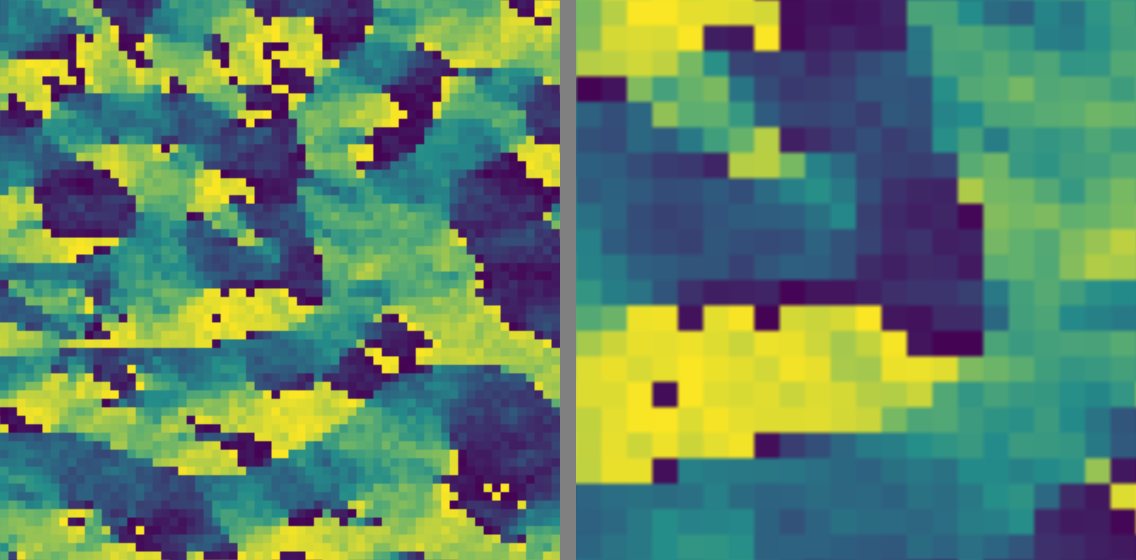
Left, the full canvas; right, a detail of the centre.
This texture is drawn by a Shadertoy shader. Its source:

```glsl
// Blocky terrain aspect map: slope direction of rough hills on a purple-to-yellow ramp.

const float CELLS = 66.0;                 // grid cells across the canvas
const float EDGE_SOFTNESS = 0.13;         // blend width between cells, in cells
const vec2  HILL_FREQUENCY = vec2(2.3, 3.2);
const vec2  TERRAIN_OFFSET = vec2(13.7, 5.3);
const int   OCTAVES = 5;
const float ROUGHNESS = 0.34;             // height gain per octave
const float SLOPE_STEP = 0.03;            // sampling step in hill units
const float ASPECT_SHIFT = 0.12;          // rotates the ramp around the compass
const float GRAIN = 0.10;                 // tone jitter per cell
const float TAU = 6.2831853;

// Evenly spaced colour ramp
const vec3 RAMP[7] = vec3[7](
    vec3(0.27, 0.01, 0.33),
    vec3(0.24, 0.19, 0.42),
    vec3(0.18, 0.37, 0.50),
    vec3(0.14, 0.55, 0.54),
    vec3(0.38, 0.69, 0.43),
    vec3(0.69, 0.80, 0.28),
    vec3(0.98, 0.90, 0.14));

float hash(vec2 p) {
    return fract(sin(dot(p, vec2(127.1, 311.7))) * 43758.5453);
}

float cornerSlope(vec2 corner, vec2 toPoint) {
    float angle = TAU * hash(corner);
    return dot(vec2(cos(angle), sin(angle)), toPoint);
}

float gradientNoise(vec2 p) {
    vec2 i = floor(p), f = p - i;
    vec2 u = f * f * f * (f * (f * 6.0 - 15.0) + 10.0);
    vec2 e = vec2(1.0, 0.0);
    float low  = mix(cornerSlope(i, f), cornerSlope(i + e, f - e), u.x);
    float high = mix(cornerSlope(i + e.yx, f - e.yx), cornerSlope(i + e.xx, f - e.xx), u.x);
    return mix(low, high, u.y);
}

// Sharp main ridges with finer rough ground on top
float terrainHeight(vec2 p) {
    const mat2 turn = mat2(0.8, 0.6, -0.6, 0.8);
    float height = -abs(gradientNoise(p));
    float amplitude = 1.0;
    for (int i = 1; i < OCTAVES; i++) {
        p = turn * p * 2.0 + 17.3;
        amplitude *= ROUGHNESS;
        height += amplitude * gradientNoise(p);
    }
    return height;
}

vec3 rampColor(float t) {
    float x = clamp(t, 0.0, 1.0) * 6.0;
    int k = min(int(x), 5);
    return mix(RAMP[k], RAMP[k + 1], x - float(k));
}

// Compass direction of the slope in one grid cell, as a colour
vec3 cellColor(vec2 cell) {
    vec2 p = (cell + 0.5) / CELLS * HILL_FREQUENCY + TERRAIN_OFFSET;
    vec2 e = vec2(SLOPE_STEP, 0.0);
    vec2 slope = vec2(terrainHeight(p + e) - terrainHeight(p - e),
                      terrainHeight(p + e.yx) - terrainHeight(p - e.yx));
    float aspect = fract(atan(slope.y, slope.x + 1e-6) / TAU + ASPECT_SHIFT);
    return rampColor(aspect + GRAIN * (hash(cell + 71.0) - 0.5));
}

void mainImage(out vec4 fragColor, in vec2 fragCoord) {
    vec2 grid = fragCoord / iResolution.y * CELLS - 0.5;
    vec2 cell = floor(grid);

    // Blend the four nearest cells over a narrow edge
    vec2 w = smoothstep(0.5 - EDGE_SOFTNESS, 0.5 + EDGE_SOFTNESS, grid - cell);
    vec2 e = vec2(1.0, 0.0);
    vec3 low  = mix(cellColor(cell), cellColor(cell + e), w.x);
    vec3 high = mix(cellColor(cell + e.yx), cellColor(cell + e.xx), w.x);
    fragColor = vec4(mix(low, high, w.y), 1.0);
}
```
